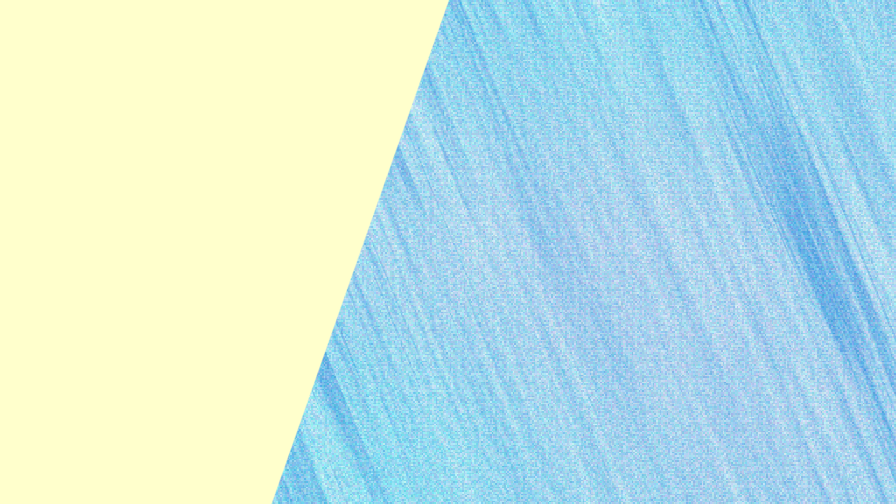
A Shadertoy shader for this background:

```glsl
// Pale yellow slanted panel beside brushed icy-blue metal with fine grain.

const vec3 CREAM    = vec3(1.00, 1.00, 0.80);
const vec3 ICE_BLUE = vec3(0.62, 0.84, 0.935);
const vec3 CYAN     = vec3(0.56, 0.88, 0.945);
const vec3 LAVENDER = vec3(0.68, 0.815, 0.93);
const vec3 DEEP     = vec3(0.36, 0.66, 0.89);
const vec3 FROST    = vec3(0.78, 0.91, 0.95);

const float BRUSH_SLANT = 0.41;   // sideways drift of a stroke per unit of height
const float GRAIN_ROWS  = 288.0;  // grain cells over the canvas height

float hash(vec2 p) {
    return fract(sin(dot(p, vec2(127.1, 311.7))) * 43758.5453);
}

float noise(vec2 p) {
    vec2 i = floor(p), f = fract(p);
    f = f * f * (3.0 - 2.0 * f);
    return mix(mix(hash(i), hash(i + vec2(1, 0)), f.x),
               mix(hash(i + vec2(0, 1)), hash(i + vec2(1, 1)), f.x), f.y);
}

// Soft round patch, 1 at its centre
float glow(vec2 p, vec2 centre, vec2 size) {
    vec2 d = (p - centre) / size;
    return exp(-dot(d, d));
}

// Soft band around one value
float band(float x, float centre, float width) {
    float d = (x - centre) / width;
    return exp(-d * d);
}

// Layered long strokes, centred on zero; q = (across, along)
float strokes(vec2 q) {
    float sum = 0.0, weight = 0.5;
    vec2 scale = vec2(45.0, 1.8);
    for (int i = 0; i < 3; i++) {
        sum += weight * (noise(q * scale + float(i) * 17.3) - 0.5);
        scale *= vec2(2.1, 1.9);
        weight *= 0.75;
    }
    return sum;
}

// Broad drift between cyan and lavender
vec3 sheen(vec2 p) {
    float cyan = glow(p, vec2(0.70, 0.10), vec2(0.38, 0.32))
               + 0.8 * glow(p, vec2(1.15, 1.02), vec2(0.50, 0.28));
    float violet = glow(p, vec2(1.20, 0.48), vec2(0.48, 0.26))
                 + 0.8 * glow(p, vec2(1.55, 0.12), vec2(0.40, 0.30));
    vec3 color = mix(ICE_BLUE, CYAN, 0.8 * min(cyan, 1.0));
    return mix(color, LAVENDER, 0.8 * min(violet, 1.0));
}

vec3 brushedMetal(vec2 p, float edgeDistance) {
    vec2 q = vec2(p.x + BRUSH_SLANT * p.y, p.y);
    vec3 color = sheen(p);

    // Strokes are strongest by the slanted edge and on the far right
    float nearEdge = exp(-max(edgeDistance, 0.0) * 6.0);
    float rightBand = band(q.x, 1.84, 0.14) * (1.0 - 0.4 * p.y);
    float depth = clamp(0.2 + 0.65 * nearEdge + 0.8 * rightBand, 0.0, 1.0);
    float s = strokes(q);
    color = mix(color, DEEP, depth * smoothstep(-0.08, 0.38, s));
    color = mix(color, FROST, 0.5 * smoothstep(0.0, 0.38, -s));

    // Sparse thin scratches
    float scratch = smoothstep(0.74, 0.92, noise(q * vec2(125.0, 3.0) + 41.0));
    color = mix(color, DEEP, scratch * depth * 0.65);

    // Coloured grain
    vec2 cell = floor(p * GRAIN_ROWS);
    vec3 grain = vec3(hash(cell), hash(cell + 37.2), hash(cell + 91.7)) - 0.5;
    float light = hash(cell + 153.4) - 0.5;
    return color + grain * vec3(0.20, 0.11, 0.06) + light * vec3(0.14, 0.10, 0.05);
}

void mainImage(out vec4 fragColor, in vec2 fragCoord) {
    vec2 p = fragCoord / iResolution.y;
    float aspect = iResolution.x / iResolution.y;
    p.x *= (16.0 / 9.0) / aspect;

    // Signed distance from the slanted edge, positive on the metal
    float edgeDistance = (p.x - 0.539 - 0.352 * p.y) / length(vec2(1.0, 0.352));
    float pixel = 1.0 / iResolution.y;
    float metalMask = smoothstep(-pixel, pixel, edgeDistance);

    vec3 color = mix(CREAM, brushedMetal(p, edgeDistance), metalMask);
    fragColor = vec4(clamp(color, 0.0, 1.0), 1.0);
}
```
